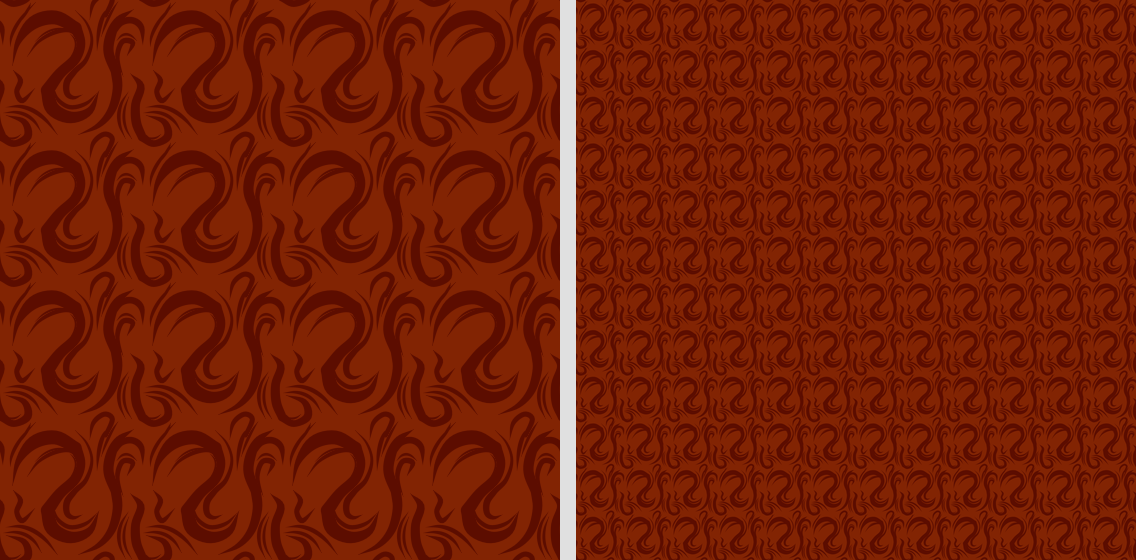
Left, the tile; right, the same tile 3 across and 3 down.
A three.js fragment shader for this pattern:

```glsl
varying vec2 vUv;

const float REPEATS = 4.0;
const float TILE = 192.0;
const vec3 RUST = vec3(0.51, 0.14, 0.01);
const vec3 MAROON = vec3(0.36, 0.05, 0.0);

// Distance to a segment whose radius (z) varies along it
float taper(vec2 p, vec3 a, vec3 b) {
  vec2 along = b.xy - a.xy;
  float t = clamp(dot(p - a.xy, along) / max(dot(along, along), 0.0001), 0.0, 1.0);
  vec3 nearest = mix(a, b, t);
  return length(p - nearest.xy) - nearest.z;
}

// Catmull-Rom curve from b to c
vec3 spline(vec3 a, vec3 b, vec3 c, vec3 d, float t) {
  return b + 0.5 * t * (c - a + t * (2.0 * a - 5.0 * b + 4.0 * c - d + t * (3.0 * (b - c) + d - a)));
}

float span(vec2 p, vec3 a, vec3 b, vec3 c, vec3 d) {
  const int STEPS = 6;
  float dist = TILE;
  vec3 last = b;
  for (int i = 1; i <= STEPS; i++) {
    vec3 next = spline(a, b, c, d, float(i) / float(STEPS));
    dist = min(dist, taper(p, last, next));
    last = next;
  }
  return dist;
}

// Brush stroke through five points (x, y, radius), wrapped around the tile
float stroke(vec2 p, vec3 a, vec3 b, vec3 c, vec3 d, vec3 e) {
  const float MARGIN = 16.0;
  vec2 low = min(min(min(a.xy, b.xy), min(c.xy, d.xy)), e.xy);
  vec2 high = max(max(max(a.xy, b.xy), max(c.xy, d.xy)), e.xy);
  vec2 center = 0.5 * (low + high);
  vec2 local = mod(p - center + 0.5 * TILE, TILE) - 0.5 * TILE;
  if (any(greaterThan(abs(local), 0.5 * (high - low) + MARGIN))) return MARGIN;
  p = center + local;
  float first = min(span(p, 2.0 * a - b, a, b, c), span(p, a, b, c, d));
  return min(first, min(span(p, b, c, d, e), span(p, c, d, e, 2.0 * e - d)));
}

// Arc through b, pointed at both ends
float leaf(vec2 p, vec2 a, vec2 b, vec2 c, float radius) {
  vec2 ab = 0.375 * a + 0.75 * b - 0.125 * c;
  vec2 bc = 0.375 * c + 0.75 * b - 0.125 * a;
  float side = 0.75 * radius;
  return stroke(p, vec3(a, 0), vec3(ab, side), vec3(b, radius), vec3(bc, side), vec3(c, 0));
}

// Large S scroll with its inner and outer strands
float scroll(vec2 p) {
  float d = stroke(p, vec3(17, 90, 0), vec3(25, 57, 4), vec3(46, 31, 9), vec3(76, 24, 9.5), vec3(104, 38, 8));
  d = min(d, stroke(p, vec3(104, 38, 8), vec3(111, 60, 6), vec3(103, 81, 7), vec3(82, 101, 7.5), vec3(65, 124, 9)));
  d = min(d, stroke(p, vec3(65, 124, 9), vec3(72, 149, 9.5), vec3(97, 161, 8), vec3(123, 152, 5), vec3(136, 124, 0)));
  d = min(d, stroke(p, vec3(73, 118, 0), vec3(79, 136, 2.5), vec3(96, 147, 3), vec3(118, 142, 2.5), vec3(134, 127, 0)));
  d = min(d, stroke(p, vec3(103, 14, 0), vec3(119, 32, 1.5), vec3(126, 56, 2), vec3(118, 82, 3), vec3(103, 97, 4)));
  d = min(d, stroke(p, vec3(103, 97, 4), vec3(92, 112, 4.5), vec3(92, 128, 4), vec3(101, 134, 2.5), vec3(113, 130, 0)));
  d = min(d, stroke(p, vec3(37, 78, 0), vec3(53, 57, 2), vec3(76, 44, 3), vec3(97, 42, 3), vec3(110, 56, 2)));
  d = min(d, leaf(p, vec2(48, 57), vec2(72, 41), vec2(100, 42), 1.5));
  d = min(d, leaf(p, vec2(96, 46), vec2(104, 62), vec2(94, 82), 1.5));
  d = min(d, leaf(p, vec2(14, 64), vec2(22, 36), vec2(49, 3), 2.5));
  return min(d, leaf(p, vec2(42, 4), vec2(36, 17), vec2(22, 36), 2.0));
}

// Tall wavy stem, its curled hook and the looped plume above
float stem(vec2 p) {
  float d = stroke(p, vec3(183, 13, 0), vec3(163, 27, 5), vec3(152, 48, 7), vec3(149, 72, 7), vec3(159, 98, 7));
  d = min(d, stroke(p, vec3(159, 98, 7), vec3(161, 122, 6.5), vec3(153, 151, 5.5), vec3(135, 172, 3.5), vec3(107, 185, 0)));
  d = min(d, stroke(p, vec3(154, 46, 4), vec3(166, 31, 4.5), vec3(182, 28, 4.5), vec3(194, 38, 4), vec3(196, 62, 0)));
  d = min(d, stroke(p, vec3(169, 105, 0), vec3(161, 78, 3), vec3(168, 57, 3.5), vec3(182, 59, 3.5), vec3(174, 77, 0)));
  d = min(d, leaf(p, vec2(160, 56), vec2(173, 47), vec2(188, 56), 1.8));
  d = min(d, stroke(p, vec3(123, 27, 0), vec3(128, 4, 3), vec3(143, -8, 3.5), vec3(154, -1, 3.5), vec3(145, 21, 3)));
  d = min(d, leaf(p, vec2(150, 10), vec2(138, 32), vec2(133, 70), 3.0));
  return min(d, leaf(p, vec2(162, 2), vec2(149, 24), vec2(139, 50), 2.0));
}

// Small swirl with feathers and the comma beside it
float swirl(vec2 p) {
  float d = stroke(p, vec3(179, 101, 0), vec3(193, 118, 5), vec3(186, 143, 6), vec3(187, 168, 6.5), vec3(195, 188, 6));
  d = min(d, stroke(p, vec3(195, 188, 6), vec3(211, 197, 4.5), vec3(230, 187, 5.5), vec3(225, 167, 4), vec3(200, 158, 0)));
  d = min(d, stroke(p, vec3(18, 96, 0), vec3(28, 110, 3.5), vec3(23, 126, 3.5), vec3(31, 138, 3.5), vec3(48, 121, 0)));
  d = min(d, leaf(p, vec2(192, 184), vec2(208, 190), vec2(221, 184), 1.5));
  d = min(d, leaf(p, vec2(176, 126), vec2(163, 157), vec2(172, 190), 2.5));
  d = min(d, leaf(p, vec2(177, 132), vec2(170, 163), vec2(181, 191), 2.0));
  d = min(d, leaf(p, vec2(8, 147), vec2(46, 152), vec2(79, 185), 3.0));
  return min(d, leaf(p, vec2(4, 155), vec2(36, 158), vec2(57, 182), 2.5));
}

void main() {
  // Tile space runs downward from the top left
  vec2 p = vec2(vUv.x, 1.0 - vUv.y) * REPEATS * TILE;
  float edge = 0.7 * fwidth(p.x);
  float dist = min(scroll(p), min(stem(p), swirl(p)));
  gl_FragColor = vec4(mix(MAROON, RUST, smoothstep(-edge, edge, dist)), 1.0);
}
```
